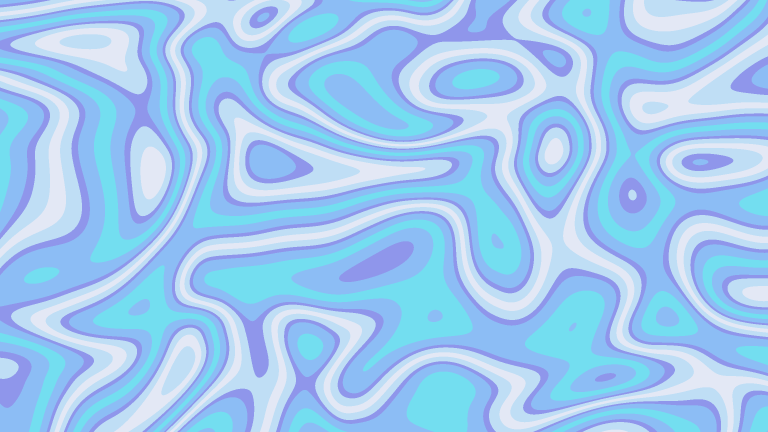
Write a WebGL 1 fragment shader that draws this background.

```glsl
precision highp float;

// Liquid marbled background: a warped gradient-noise height field is folded
// back and forth through five flat pastel bands, like contour lines.
// Each pixel averages a small grid of samples to smooth the band edges.

uniform vec2 u_resolution;

// Band colours, in the order they appear along a fold
const vec3 CYAN     = vec3(0.45, 0.87, 0.94);
const vec3 BLUE     = vec3(0.55, 0.74, 0.96);
const vec3 VIOLET   = vec3(0.56, 0.59, 0.92);
const vec3 PALE     = vec3(0.75, 0.87, 0.96);
const vec3 LAVENDER = vec3(0.89, 0.91, 0.96);

// Upper limits of the first four bands, as fractions of a fold
const float CYAN_END   = 0.17;
const float BLUE_END   = 0.49;
const float VIOLET_END = 0.63;
const float PALE_END   = 0.88;

const vec2  CELLS       = vec2(3.1, 4.3);  // noise cells per canvas height
const float TILT        = 0.22;            // rotation of the noise, radians
const float WARP_CELLS  = 2.4;             // warp cells per canvas height
const float WARP_AMOUNT = 0.17;            // warp reach in canvas heights
const float FOLDS       = 2.3;             // colour cycles per unit of noise
const float PHASE       = 0.12;            // shift of the colour cycle
const vec2  SEED        = vec2(17.3, 41.7);
const int   AA          = 3;               // samples per pixel side
const float TAU         = 6.2831853;

// Pseudo-random unit vector for a lattice point
vec2 gradient(vec2 cell) {
  vec3 h = fract(cell.xyx * vec3(0.1031, 0.1030, 0.0973));
  h += dot(h, h.yzx + 33.33);
  float angle = TAU * fract((h.x + h.y) * h.z);
  return vec2(cos(angle), sin(angle));
}

// Gradient noise with quintic blending, roughly -0.6 to 0.6
float gradientNoise(vec2 p) {
  vec2 cell = floor(p);
  vec2 f = p - cell;
  vec2 blend = f * f * f * (f * (f * 6.0 - 15.0) + 10.0);
  vec2 e = vec2(1.0, 0.0);
  float a = dot(gradient(cell), f);
  float b = dot(gradient(cell + e.xy), f - e.xy);
  float c = dot(gradient(cell + e.yx), f - e.yx);
  float d = dot(gradient(cell + e.xx), f - e.xx);
  return mix(mix(a, b, blend.x), mix(c, d, blend.x), blend.y);
}

// Smooth height field, stretched sideways and bent by a broad warp
float height(vec2 p) {
  vec2 w = p * WARP_CELLS + SEED.yx;
  p += WARP_AMOUNT * vec2(gradientNoise(w), gradientNoise(w + SEED));
  float c = cos(TILT);
  float s = sin(TILT);
  return gradientNoise(mat2(c, -s, s, c) * p * CELLS + SEED);
}

// Flat colour of a fold position in 0..1
vec3 bandColor(float t) {
  vec3 color = mix(CYAN, BLUE, step(CYAN_END, t));
  color = mix(color, VIOLET, step(BLUE_END, t));
  color = mix(color, PALE, step(VIOLET_END, t));
  return mix(color, LAVENDER, step(PALE_END, t));
}

void main() {
  vec3 sum = vec3(0.0);
  for (int j = 0; j < AA; j++) {
    for (int i = 0; i < AA; i++) {
      vec2 offset = (vec2(float(i), float(j)) + 0.5) / float(AA) - 0.5;
      vec2 p = (gl_FragCoord.xy + offset) / u_resolution.y;
      // Triangle wave: the bands run up and back down again
      float fold = abs(2.0 * fract(height(p) * FOLDS + PHASE) - 1.0);
      sum += bandColor(fold);
    }
  }
  gl_FragColor = vec4(sum / float(AA * AA), 1.0);
}
```
